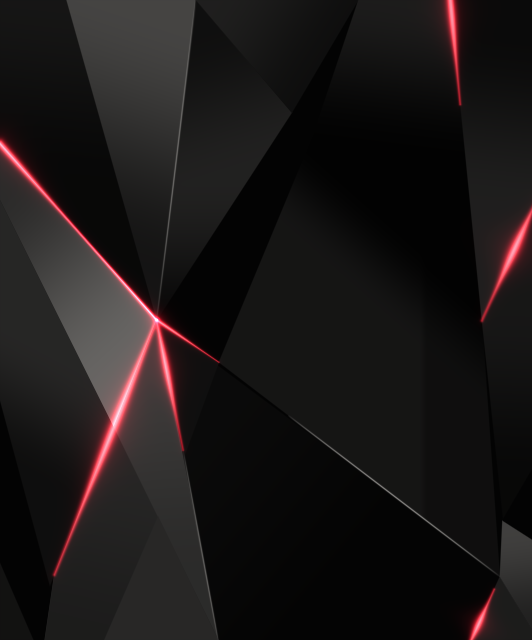
This background is drawn by a Shadertoy shader. Its source:

```glsl
const vec3 STONE = vec3(1.0, 0.985, 0.965);
const vec3 RED = vec3(0.80, 0.07, 0.14);
const vec3 HOT = vec3(0.35, 0.45, 0.42);
const vec3 HALO = vec3(0.30, 0.02, 0.05);
const float BLACK = 0.012;
const float RIM_WIDTH = 0.0013;

// Shared corners, in units of the canvas height
const vec2 HUB = vec2(0.245, 0.500);
const vec2 LEFT = vec2(0.000, 0.776);
const vec2 RIDGE = vec2(0.306, 1.000);
const vec2 NOTCH = vec2(0.456, 0.824);
const vec2 CROWN = vec2(0.560, 1.000);
const vec2 SHOULDER = vec2(0.488, 0.785);
const vec2 ELBOW = vec2(0.342, 0.434);
const vec2 HEEL = vec2(0.781, 0.099);
const vec2 SIDE = vec2(0.753, 0.499);
const vec2 SPIRE = vec2(0.703, 1.000);
const vec2 CROSSING = vec2(0.1776, 0.332);
const vec2 FOOT = vec2(0.085, 0.102);
const vec2 BASE = vec2(0.341, 0.000);
const vec2 SPUR = vec2(0.286, 0.297);

// Signed distance to a line, positive on its left
float leftOf(vec2 p, vec2 a, vec2 b) {
    vec2 e = normalize(b - a);
    return e.x * (p.y - a.y) - e.y * (p.x - a.x);
}

// Coverage of a convex, counterclockwise quad
float facet(vec2 p, vec2 a, vec2 b, vec2 c, vec2 d) {
    float inside = min(min(leftOf(p, a, b), leftOf(p, b, c)),
                       min(leftOf(p, c, d), leftOf(p, d, a)));
    float px = 1.0 / iResolution.y;
    return smoothstep(-px, 0.6 * px, inside);
}

// Tone blended from point a to point b
float ramp(vec2 p, vec2 a, float toneA, vec2 b, float toneB) {
    vec2 ab = b - a;
    return mix(toneA, toneB, smoothstep(0.0, 1.0, dot(p - a, ab) / dot(ab, ab)));
}

// Distance to a segment and position along it
vec2 segment(vec2 p, vec2 a, vec2 b) {
    vec2 ab = b - a;
    float t = clamp(dot(p - a, ab) / dot(ab, ab), 0.0, 1.0);
    return vec2(length(p - a - ab * t), t);
}

// Thin pale edge, fading towards both ends
float rim(vec2 p, vec2 a, vec2 b) {
    vec2 s = segment(p, a, b);
    float w = max(RIM_WIDTH, 0.6 / iResolution.y);
    return exp(-s.x * s.x / (w * w)) * sqrt(4.0 * s.y * (1.0 - s.y));
}

// Glowing crack that swells around its peak
vec3 beam(vec2 p, vec2 a, vec2 b, float peak, float spread, float width) {
    vec2 s = segment(p, a, b);
    float offset = (s.y - peak) / spread;
    float swell = exp(-offset * offset);
    float w = max(width * (0.28 + 0.72 * swell), 0.7 / iResolution.y);
    float r = s.x / w;
    return RED * exp(-r * r) * (0.65 + 0.35 * swell)
         + HOT * exp(-r * r * 4.0) * swell
         + HALO * exp(-r * 0.5) * (0.25 + 0.75 * swell);
}

void mainImage(out vec4 fragColor, in vec2 fragCoord) {
    vec2 p = fragCoord / iResolution.y;
    float right = iResolution.x / iResolution.y + 0.01;
    float tone = BLACK;

    // Upper left facets
    tone = mix(tone, ramp(p, vec2(0.05, 0.72), 0.03, vec2(0.08, 1.0), 0.085),
        facet(p, LEFT, HUB, RIDGE, vec2(0.0, 1.0)));
    tone = mix(tone, ramp(p, vec2(0.17, 0.60), 0.08, vec2(0.29, 0.96), 0.27),
        facet(p, HUB, RIDGE, vec2(0.2, 1.0), vec2(0.104, 1.0)));
    tone = mix(tone, ramp(p, vec2(0.30, 0.95), 0.06, vec2(0.37, 0.73), 0.13)
        * smoothstep(0.42, 0.72, p.y),
        facet(p, HUB, NOTCH, RIDGE, mix(RIDGE, HUB, 0.5)));
    tone = mix(tone, ramp(p, vec2(0.34, 1.0), 0.12, vec2(0.51, 0.89), 0.055),
        facet(p, RIDGE, NOTCH, CROWN, vec2(0.43, 1.0)));

    // Central facets
    tone = mix(tone, ramp(p, vec2(0.62, 1.0), 0.11, vec2(0.59, 0.76), 0.008),
        facet(p, CROWN, SHOULDER, SIDE, SPIRE));
    float shade = ramp(p, vec2(0.54, 0.56), 0.082, vec2(0.62, 0.65), 0.008);
    shade *= 1.0 - 0.3 * smoothstep(0.655, 0.668, p.x);
    tone = mix(tone, shade, facet(p, SHOULDER, ELBOW, HEEL, SIDE));
    tone = mix(tone, ramp(p, vec2(0.3, 0.35), 0.04, vec2(0.6, 0.1), 0.015),
        facet(p, HUB, BASE, vec2(0.736, 0.0), HEEL));
    tone = mix(tone, 0.06, facet(p, HUB, vec2(0.289, 0.29), vec2(0.3155, 0.362), ELBOW));

    // Right facets
    tone = mix(tone, ramp(p, vec2(0.80, 0.95), 0.04, vec2(0.77, 0.68), 0.12),
        facet(p, SPIRE, SIDE, vec2(right, 0.69), vec2(right, 1.0)));
    tone = mix(tone, ramp(p, vec2(0.80, 0.52), 0.09, vec2(0.79, 0.24), 0.03),
        facet(p, SIDE, vec2(0.786, 0.19), vec2(right, 0.285), vec2(right, 0.69)));
    tone = mix(tone, 0.11, facet(p, HEEL, vec2(0.736, 0.0), vec2(0.79, 0.0), vec2(right, 0.0)));
    tone = mix(tone, ramp(p, vec2(0.8, 0.17), 0.25, vec2(0.82, 0.02), 0.13),
        facet(p, vec2(0.785, 0.186), HEEL, vec2(right, 0.0), vec2(right, 0.15)));

    // Lower left facets
    tone = mix(tone, ramp(p, vec2(0.02, 0.72), 0.17, vec2(0.24, 0.48), 0.40),
        facet(p, LEFT, vec2(0.0, 0.6875), CROSSING, HUB));
    tone = mix(tone, ramp(p, vec2(0.12, 0.43), 0.15, vec2(0.03, 0.26), 0.055),
        facet(p, vec2(0.0, 0.6875), vec2(0.0, 0.375), vec2(0.078, 0.085), CROSSING));
    tone = mix(tone, ramp(p, vec2(0.22, 0.42), 0.23, vec2(0.24, 0.1), 0.17),
        facet(p, HUB, FOOT, vec2(0.07, 0.0), BASE));
    tone = mix(tone, ramp(p, vec2(0.17, 0.3), 0.15, vec2(0.1, 0.0), 0.11),
        facet(p, CROSSING, FOOT, vec2(0.07, 0.0), BASE));
    tone = mix(tone, 0.155, facet(p, vec2(0.247, 0.193), vec2(0.163, 0.0), vec2(0.25, 0.0), BASE));
    tone = mix(tone, 0.07, facet(p, vec2(0.0, 0.12), vec2(0.0), vec2(0.03, 0.0), vec2(0.052, 0.0)));

    // Pale rims
    tone += 0.28 * rim(p, RIDGE, HUB);
    tone += 0.45 * rim(p, vec2(0.45, 0.351), HEEL);
    tone += 0.30 * rim(p, SPUR, BASE);
    vec3 color = STONE * tone;

    // Red light
    color += beam(p, LEFT, HUB, 0.0, 0.35, 0.0065);
    color += beam(p, LEFT, HUB, 1.0, 0.40, 0.0035);
    color += beam(p, HUB, ELBOW, 0.0, 0.6, 0.0038);
    color += beam(p, HUB, FOOT, 0.42, 0.30, 0.0090);
    color += beam(p, HUB, SPUR, 0.36, 0.32, 0.0065);
    color += beam(p, vec2(0.703, 1.01), vec2(0.719, 0.837), 0.15, 0.45, 0.0070);
    color += beam(p, vec2(0.838, 0.685), SIDE, 0.40, 0.27, 0.0090);
    color += beam(p, vec2(0.772, 0.079), vec2(0.734, -0.005), 0.64, 0.32, 0.0070);

    fragColor = vec4(clamp(color, 0.0, 1.0), 1.0);
}
```
